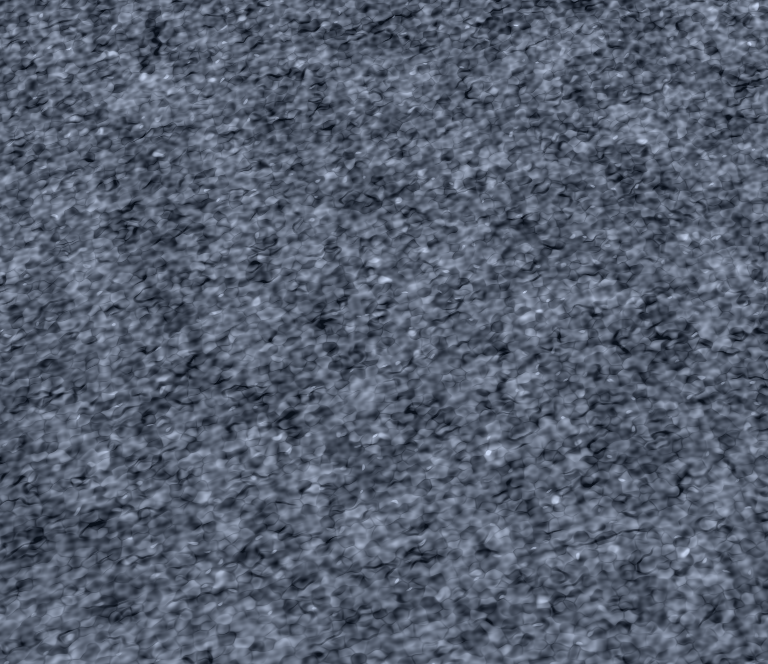
This texture is drawn by a Shadertoy shader. Its source:

```glsl
// Blue-grey crushed rock seen at a slight slant: fine angular grains that shrink
// towards the top. Soft Voronoi cells give the grains, gradient noise the mottling,
// ridged noise the dark cracks, and jittered ellipses the pale chips.

const vec3 SHADOW = vec3(0.165, 0.195, 0.247);
const vec3 LIGHT = vec3(0.535, 0.578, 0.658);
const float BASE_TONE = 0.48;      // 0 = SHADOW, 1 = LIGHT
const float LEAN = 0.28;           // tilt of the grain, radians
const float RECESSION = 0.4;       // how much the grain shrinks with height
const vec2 GRAIN_FREQ = vec2(48.0, 72.0);
const vec2 STONE_FREQ = vec2(15.0, 23.0);
const vec2 MOTTLE_FREQ = vec2(36.0, 60.0);
const vec2 GRIT_FREQ = vec2(68.0, 98.0);
const vec2 CRACK_FREQ = vec2(20.0, 44.0);
const vec2 CHIP_FREQ = vec2(34.0, 46.0);
const float CHIP_SHARE = 0.2;
const float GRAIN_CONTRAST = 0.5;
const float MOTTLE_CONTRAST = 0.55;
const float GRIT_CONTRAST = 0.6;
const float PATCH_CONTRAST = 0.3;
const float GAP_DEPTH = 0.22;
const float CRACK_DEPTH = 0.42;
const float STONE_GAIN = 0.2;
const float CHIP_GAIN = 0.65;

// Integer hash: two values in 0..1 for each lattice cell
vec2 hash2(vec2 cell) {
    uvec2 v = uvec2(ivec2(cell) + 4096);
    v = v * 1664525u + 1013904223u;
    v.x += v.y * 1664525u;
    v.y += v.x * 1664525u;
    v ^= v >> 16u;
    v.x += v.y * 1664525u;
    v.y += v.x * 1664525u;
    v ^= v >> 16u;
    return vec2(v & 0xffffu) / 65535.0;
}

float cornerSlope(vec2 cell, vec2 offset) {
    float angle = 6.2832 * hash2(cell).x;
    return dot(vec2(cos(angle), sin(angle)), offset);
}

float gradientNoise(vec2 p) {
    vec2 i = floor(p), f = p - i;
    vec2 u = f * f * f * (f * (f * 6.0 - 15.0) + 10.0);
    vec2 e = vec2(1.0, 0.0);
    float low = mix(cornerSlope(i, f), cornerSlope(i + e, f - e), u.x);
    float high = mix(cornerSlope(i + e.yx, f - e.yx), cornerSlope(i + 1.0, f - 1.0), u.x);
    return mix(low, high, u.y);
}

// Soft Voronoi: x = blended random tone of the cell, y = darkness of the gap
vec2 grains(vec2 p) {
    vec2 home = floor(p);
    float nearest = 9.0, second = 9.0, toneSum = 0.0, weightSum = 0.0;
    for (int y = -1; y <= 1; y++)
    for (int x = -1; x <= 1; x++) {
        vec2 cell = home + vec2(x, y);
        vec2 away = cell + 0.1 + 0.8 * hash2(cell) - p;
        float d = dot(away, away);
        float weight = exp(-13.0 * d);
        toneSum += weight * hash2(cell + 517.0).x;
        weightSum += weight;
        second = min(second, max(nearest, d));
        nearest = min(nearest, d);
    }
    float gap = 1.0 - smoothstep(0.0, 0.28, sqrt(second) - sqrt(nearest));
    return vec2(toneSum / weightSum, gap);
}

// Sparse pale ellipses of varied size, turn and strength
float chips(vec2 p) {
    vec2 home = floor(p);
    float cover = 0.0;
    for (int y = -1; y <= 1; y++)
    for (int x = -1; x <= 1; x++) {
        vec2 cell = home + vec2(x, y);
        vec2 chance = hash2(cell + 211.0), shape = hash2(cell + 893.0);
        vec2 away = p - cell - hash2(cell + 89.0);
        float turn = 1.8 * (shape.x - 0.4);
        away = mat2(cos(turn), -sin(turn), sin(turn), cos(turn)) * away;
        float radius = mix(0.14, 0.36, shape.y * shape.y);
        float d = length(away * vec2(0.8, 1.25)) / radius;
        float strength = step(chance.x, CHIP_SHARE) * mix(0.35, 1.0, chance.y);
        cover = max(cover, strength * (1.0 - smoothstep(0.45, 1.25, d)));
    }
    return cover;
}

void mainImage(out vec4 fragColor, in vec2 fragCoord) {
    // Slanted ground plane, then axes along and across the grain
    vec2 p = fragCoord / iResolution.y;
    vec2 ground = vec2((p.x - 0.58) * (1.0 + RECESSION * p.y),
                       p.y + 0.5 * RECESSION * p.y * p.y);
    vec2 g = mat2(cos(LEAN), -sin(LEAN), sin(LEAN), cos(LEAN)) * ground;

    // Ragged outlines
    vec2 ragged = g + 0.006 * vec2(gradientNoise(g * 60.0), gradientNoise(g * 60.0 + 31.0));
    vec2 grain = grains(ragged * GRAIN_FREQ);
    vec2 stone = grains(ragged * STONE_FREQ + 70.0);
    float patches = gradientNoise(g * 7.0 + 5.0) + 0.6 * gradientNoise(g * 16.0 + 40.0);

    // Broken dark cracks, denser in some patches
    float ridge = abs(gradientNoise(ragged * CRACK_FREQ + 13.0));
    float broken = smoothstep(0.02, 0.3, gradientNoise(g * vec2(17.0, 25.0) + 90.0) - 0.2 * patches);
    float crack = (1.0 - smoothstep(0.02, 0.14, ridge)) * broken;

    float tone = BASE_TONE + PATCH_CONTRAST * patches;
    tone += GRAIN_CONTRAST * (grain.x - 0.5);
    tone += MOTTLE_CONTRAST * gradientNoise(ragged * MOTTLE_FREQ + 150.0);
    tone += GRIT_CONTRAST * gradientNoise(g * GRIT_FREQ + 230.0);
    tone += STONE_GAIN * smoothstep(0.65, 0.9, stone.x) * (1.0 - stone.y);
    tone -= GAP_DEPTH * grain.y * smoothstep(-0.2, 0.3, gradientNoise(g * 30.0 + 61.0));
    tone -= CRACK_DEPTH * crack;
    tone += CHIP_GAIN * chips(ragged * CHIP_FREQ);

    fragColor = vec4(mix(SHADOW, LIGHT, clamp(tone, -0.35, 1.7)), 1.0);
}
```
